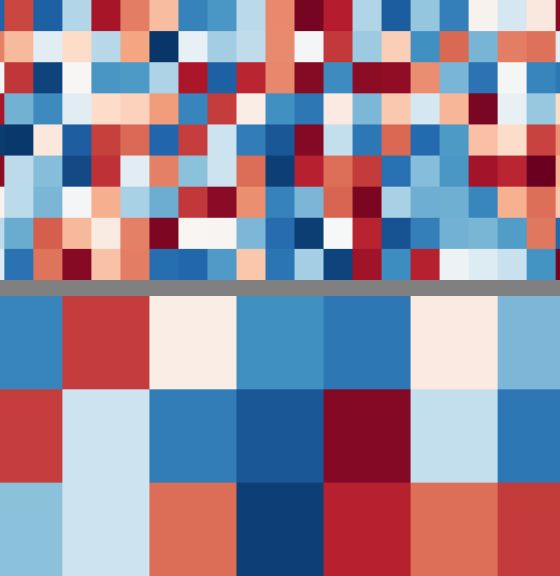
Top: the whole. Bottom: its middle third, enlarged.
This pattern is drawn by a Shadertoy shader. Its source:

```glsl
// Grid of flat rectangles in random shades of a red-white-blue diverging scale

// Integer hash of a cell, uniform in 0..1
float hashCell(ivec2 cell) {
    uvec2 k = uvec2(cell + 64);
    uint h = k.x * 1597334677u ^ k.y * 3812015801u;
    h = (h ^ (h >> 16)) * 2246822519u;
    h = (h ^ (h >> 13)) * 3266489917u;
    return float((h ^ (h >> 16)) & 65535u) / 65535.0;
}

// Diverging scale: dark red at 0, near white at 0.5, navy at 1
vec3 divergingScale(float t) {
    vec3 stops[11] = vec3[11](
        vec3(0.404, 0.000, 0.122), vec3(0.698, 0.094, 0.169),
        vec3(0.839, 0.376, 0.302), vec3(0.957, 0.647, 0.510),
        vec3(0.992, 0.859, 0.780), vec3(0.969, 0.969, 0.969),
        vec3(0.820, 0.898, 0.941), vec3(0.573, 0.773, 0.871),
        vec3(0.263, 0.576, 0.765), vec3(0.129, 0.400, 0.675),
        vec3(0.020, 0.188, 0.380));
    float s = clamp(t, 0.0, 1.0) * 10.0;
    int i = min(int(s), 9);
    return mix(stops[i], stops[i + 1], s - float(i));
}

vec3 cellColor(ivec2 cell) {
    return divergingScale(hashCell(cell));
}

void mainImage(out vec4 fragColor, in vec2 fragCoord) {
    // Nine rows; columns are slightly narrower and centred, with slivers at both sides
    vec2 cellsPerHeight = vec2(9.65, 9.0);
    vec2 pixel = cellsPerHeight / iResolution.y;
    vec2 p = vec2(fragCoord.x - 0.5 * iResolution.x, fragCoord.y) * pixel;
    p.y -= 0.5;

    // Blend the four nearest cells over one pixel at their shared edges
    ivec2 cell = ivec2(floor(p));
    vec2 blend = clamp((fract(p) - 0.5) / pixel + 0.5, 0.0, 1.0);
    vec3 lower = mix(cellColor(cell), cellColor(cell + ivec2(1, 0)), blend.x);
    vec3 upper = mix(cellColor(cell + ivec2(0, 1)), cellColor(cell + ivec2(1, 1)), blend.x);

    fragColor = vec4(mix(lower, upper, blend.y), 1.0);
}
```
